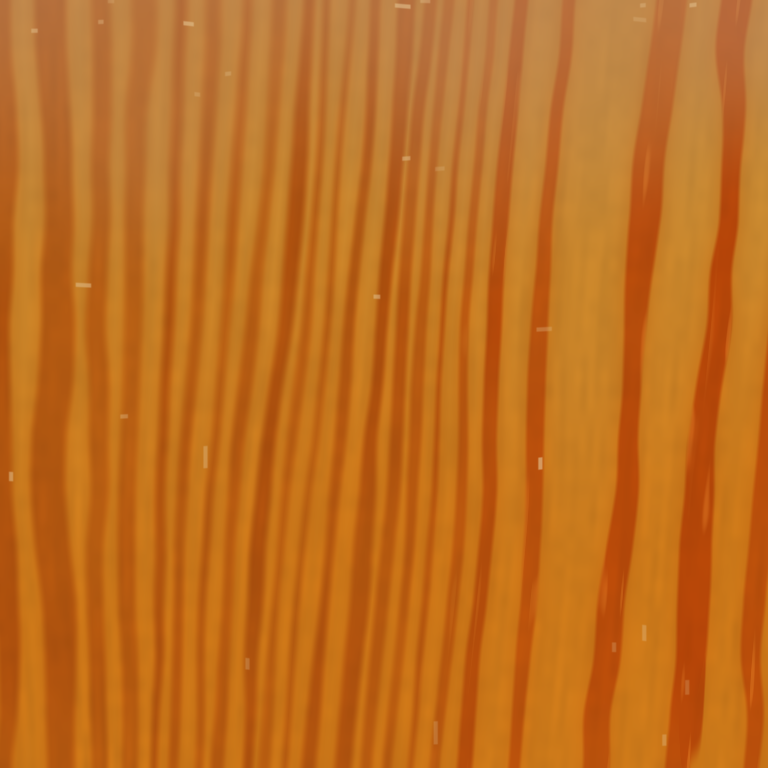
Write a WebGL 2 fragment shader that draws this texture.

```glsl
#version 300 es
precision highp float;
// Varnished softwood board: dark resinous growth lines run upright over amber wood.
// A loop walks across the board, placing lines whose gaps, widths and wobble vary;
// fibres, a torn knot, small scuffs and a pale sheen at the top are laid over them.

#define LINE_COUNT 28
#define SCUFF_COUNT 26
#define LEAN 0.085
#define BEND 0.022
#define WOBBLE 0.26
#define LINE_DEPTH 0.95
#define HALO_DEPTH 0.42
#define FIBRE_DEPTH 0.055
#define SHEEN 0.85
#define KNOT_CENTRE vec2(0.902, 0.125)

uniform vec2 u_resolution;
out vec4 fragColor;

float hash(vec2 p) {
  vec3 q = fract(p.xyx * vec3(0.1031, 0.1030, 0.0973));
  q += dot(q, q.yzx + 33.33);
  return fract((q.x + q.y) * q.z);
}

float noise(vec2 p) {
  vec2 cell = floor(p), f = fract(p);
  f = f * f * (3.0 - 2.0 * f);
  return mix(mix(hash(cell), hash(cell + vec2(1, 0)), f.x),
             mix(hash(cell + vec2(0, 1)), hash(cell + vec2(1, 1)), f.x), f.y);
}

// Mean distance between growth lines at a position across the board
float ringGap(float x) {
  return mix(0.058, 0.033, smoothstep(0.0, 0.28, x))
       + 0.067 * smoothstep(0.57, 0.68, x);
}

// Leans and bends the grain as one smooth field, so lines never cross
float grainCoord(vec2 p) {
  float lean = LEAN * smoothstep(0.08, 0.4, p.x) * (p.y - 0.5);
  float bend = BEND * (noise(vec2(p.x * 3.0, p.y * 3.2 + 4.0)) - 0.5);
  return p.x - lean - bend;
}

// x: line cover, y: warm halo beside the lines
vec2 growthLines(vec2 p, float pixel) {
  float across = grainCoord(p);
  float soft = max(mix(0.0062, 0.0032, smoothstep(0.35, 0.7, p.x)), pixel);
  float centre = -0.045;
  vec2 cover = vec2(0.0);
  for (int i = 0; i < LINE_COUNT; i++) {
    float id = float(i);
    float gap = ringGap(centre) * mix(0.75, 1.25, hash(vec2(id, 3.0)));
    centre += gap;
    float sway = noise(vec2(id * 7.3, p.y * 5.0)) - 0.5
               + 0.3 * (noise(vec2(id * 5.7, p.y * 14.0)) - 0.5);
    float halfWidth = gap * mix(0.11, 0.25, hash(vec2(id, 17.0)))
                    * mix(0.65, 1.35, noise(vec2(id * 3.1 + 50.0, p.y * 4.0)));
    float inside = halfWidth - abs(across - centre - sway * gap * WOBBLE);
    float strength = mix(0.68, 1.0, hash(vec2(id, 29.0)))
                   * mix(0.8, 1.1, noise(vec2(id * 9.1, p.y * 7.0)));
    cover.x = max(cover.x, smoothstep(-soft, soft, inside) * min(strength, 1.0));
    cover.y = max(cover.y, exp(min(inside, 0.0) * 100.0));
  }
  return cover;
}

// Feathered dark patch, drawn out along the grain
float knot(vec2 p) {
  vec2 q = p - KNOT_CENTRE;
  q.x -= 0.1 * q.y;
  float ragged = noise(vec2(p.x * 90.0, p.y * 9.0)) - 0.5;
  float d = length(q / vec2(0.021, 0.115)) + ragged * 0.75;
  return 1.0 - smoothstep(0.72, 1.08, d);
}

// Pale marks, mostly short and level, gathered toward the top
float scuffs(vec2 p, float pixel) {
  float marks = 0.0;
  for (int i = 0; i < SCUFF_COUNT; i++) {
    float id = float(i);
    float drop = hash(vec2(id, 61.0));
    vec2 q = p - vec2(hash(vec2(id, 53.0)), 1.0 - drop * drop);
    q.y += 0.25 * q.x * (hash(vec2(id, 67.0)) - 0.5);
    vec2 size = vec2(mix(0.002, 0.009, hash(vec2(id, 71.0))), 0.0012);
    if (drop > 0.75) size = size.yx * vec2(1.0, 1.6);
    vec2 edge = 1.0 - smoothstep(size, size + max(0.003, pixel), abs(q));
    marks = max(marks, edge.x * edge.y * mix(0.25, 0.7, hash(vec2(id, 83.0))));
  }
  return marks;
}

void main() {
  vec2 p = gl_FragCoord.xy / u_resolution;
  float pixel = 1.0 / min(u_resolution.x, u_resolution.y);
  float across = grainCoord(p);
  float rightSide = smoothstep(0.45, 0.75, p.x);
  vec2 lines = growthLines(p, pixel);
  float dark = max(lines.x, knot(p) * 0.9);

  // Amber ground, paler with height
  vec3 wood = mix(vec3(0.80, 0.475, 0.10), vec3(0.775, 0.535, 0.19),
                  smoothstep(0.2, 0.85, p.y + 0.2 * (noise(p * 4.0) - 0.5)));
  wood = mix(wood, vec3(0.76, 0.39, 0.06), lines.y * HALO_DEPTH);

  // Resinous lines, redder toward the right
  vec3 resin = mix(vec3(0.67, 0.305, 0.05), vec3(0.70, 0.255, 0.025), rightSide);
  float streak = smoothstep(0.78, 0.95, noise(vec2(across * 130.0, p.y * 9.0)));
  resin += vec3(0.09, 0.11, 0.06) * streak * rightSide;
  vec3 colour = mix(wood, resin, dark * LINE_DEPTH);

  // Fibres and soft mottling
  float fibre = noise(vec2(across * 110.0, p.y * 12.0)) - 0.5;
  float mottle = noise(p * vec2(70.0, 55.0)) - 0.5;
  colour *= 1.0 + FIBRE_DEPTH * (fibre + 0.6 * mottle);

  // Varnish sheen and scuffs
  float patchy = noise(p * vec2(5.0, 4.0) + 11.0) - 0.5;
  float glare = smoothstep(0.62, 1.05, p.y + 0.14 * patchy) * SHEEN;
  colour = mix(colour, vec3(0.73, 0.54, 0.41), glare * 0.62);
  colour = mix(colour, vec3(0.88, 0.74, 0.54), scuffs(p, pixel));
  fragColor = vec4(clamp(colour, 0.0, 1.0), 1.0);
}
```
